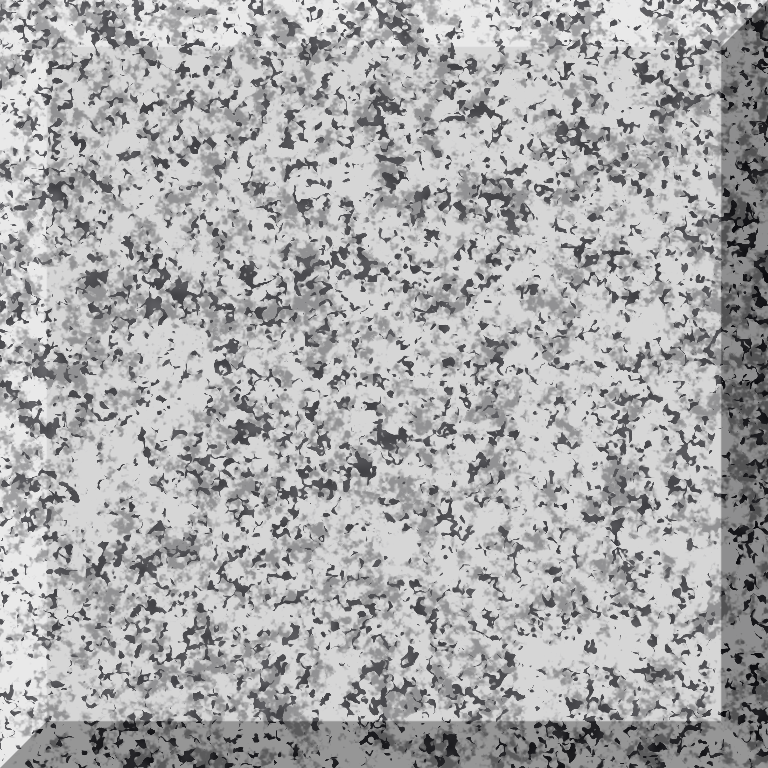
This texture is drawn by a WebGL 1 fragment shader. Its source:

```glsl
precision highp float;
// Speckled grey granite tile with a bevelled rim lit from the upper left.
uniform vec2 u_resolution;

const float BEVEL_WIDTH = 0.061;
const vec3 PALE = vec3(0.838, 0.838, 0.84);
const vec3 GREY = vec3(0.57, 0.57, 0.575);
const vec3 DARK = vec3(0.25, 0.25, 0.265);

float hash(vec2 p) {
  return fract(sin(dot(p, vec2(127.1, 311.7))) * 43758.5453);
}

vec2 hash2(vec2 p) {
  return vec2(hash(p), hash(p + 57.3));
}

float noise(vec2 p) {
  vec2 cell = floor(p);
  vec2 f = fract(p);
  f = f * f * (3.0 - 2.0 * f);
  float low = mix(hash(cell), hash(cell + vec2(1.0, 0.0)), f.x);
  float high = mix(hash(cell + vec2(0.0, 1.0)), hash(cell + 1.0), f.x);
  return mix(low, high, f.y);
}

vec2 rotate(vec2 p, float angle) {
  float c = cos(angle);
  float s = sin(angle);
  return vec2(c * p.x - s * p.y, s * p.x + c * p.y);
}

// Two rotated octaves, so the lattice does not show.
float roughNoise(vec2 p, float angle) {
  vec2 q = rotate(p, angle);
  return 0.62 * noise(q) + 0.38 * noise(rotate(q, 1.1) * 2.1 + 13.7);
}

// x: gap to the border between grains, y: random value of the grain.
vec2 grains(vec2 p) {
  vec2 cell = floor(p);
  float nearest = 8.0;
  float second = 8.0;
  float id = 0.0;
  for (int j = -1; j <= 1; j++) {
    for (int i = -1; i <= 1; i++) {
      vec2 c = cell + vec2(float(i), float(j));
      float d = distance(p, c + hash2(c));
      if (d < nearest) {
        second = nearest;
        nearest = d;
        id = hash(c + 91.7);
      } else {
        second = min(second, d);
      }
    }
  }
  return vec2(second - nearest, id);
}

vec3 granite(vec2 p) {
  vec2 wobble = vec2(noise(p * 110.0), noise(p * 110.0 + 31.0)) - 0.5;
  vec2 grain = grains(p * 55.0 + wobble * 0.9);
  float clean = smoothstep(0.62, 0.8, noise(rotate(p, 0.6) * 30.0 + wobble));
  float drift = roughNoise(p * 8.0, 0.4) - 0.5;

  // Soft grey mottling inside the grains
  float patches = roughNoise(p * 48.0, 0.9);
  float speckle = roughNoise(p * 165.0, 2.2);
  float mottle = 0.52 * patches + 0.48 * speckle;
  mottle += 0.1 * (grain.y - 0.5) + 0.14 * drift - 0.12 * clean;
  vec3 color = mix(PALE, GREY, smoothstep(0.42, 0.68, mottle));

  // Broken dark flecks along the grain borders
  float fleck = roughNoise(p * 95.0, 1.7) - 0.6 * grain.x;
  fleck += 0.16 * drift - 0.15 * clean;
  vec3 fleckColor = DARK + 0.12 * noise(p * 70.0 + 5.0);
  return mix(color, fleckColor, smoothstep(0.46, 0.56, fleck));
}

// Brightens the upper and left rim, darkens the lower and right rim.
vec3 bevel(vec3 color, vec2 uv, float softness) {
  float litSide = min(uv.x, 1.0 - uv.y);
  float shadeSide = min(1.0 - uv.x, uv.y);
  float rim = 1.0 - smoothstep(BEVEL_WIDTH - softness, BEVEL_WIDTH + softness,
                               min(litSide, shadeSide));
  float shaded = smoothstep(-softness, softness, litSide - shadeSide);
  float rightSide = smoothstep(-softness, softness, uv.x + uv.y - 1.0);
  rightSide *= smoothstep(-softness, softness, uv.y - 1.0 + uv.x);
  float onRight = smoothstep(-softness, softness, uv.y - (1.0 - uv.x));
  vec3 lit = color * 1.09;
  vec3 shade = color * 0.88 - mix(0.15, 0.18, onRight);
  return mix(color, mix(lit, shade, shaded), rim);
}

void main() {
  vec2 uv = gl_FragCoord.xy / u_resolution;
  float pixel = 1.0 / min(u_resolution.x, u_resolution.y);
  vec3 color = bevel(granite(uv), uv, pixel);
  gl_FragColor = vec4(clamp(color, 0.0, 1.0), 1.0);
}
```
